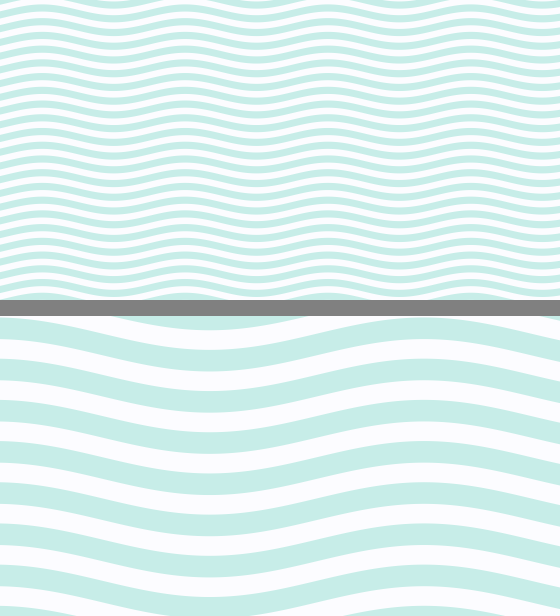
Top: the whole. Bottom: its middle third, enlarged.
This pattern is drawn by a Shadertoy shader. Its source:

```glsl
// Evenly spaced mint stripes on white, all bent by the same gentle sine wave.

#define WAVES_ACROSS 3.92    // wavelengths per canvas width
#define STRIPES_DOWN 21.85   // stripes per canvas height
#define CREST_X      0.0755  // first crest, fraction of width
#define FIRST_Y      0.0446  // mean centre of the first stripe, down from the top
#define AMPLITUDE    0.0180  // wave height, fraction of canvas height
#define STRIPE_FILL  0.525   // mint share of each repeat
#define MINT  vec3(0.78, 0.93, 0.91)
#define WHITE vec3(0.99, 0.99, 1.00)

const float TAU = 6.2831853;

// Vertical offset of the wave at x; crests are highest on the canvas.
float waveOffset(float x) {
    return AMPLITUDE * cos(TAU * WAVES_ACROSS * (x - CREST_X));
}

// Antialiased coverage of stripes centred on whole values of phase.
float stripeCoverage(float phase) {
    float distToCentre = abs(fract(phase + 0.5) - 0.5);
    float pixel = length(vec2(dFdx(phase), dFdy(phase)));
    return clamp(0.5 + (0.5 * STRIPE_FILL - distToCentre) / pixel, 0.0, 1.0);
}

void mainImage(out vec4 fragColor, in vec2 fragCoord) {
    vec2 uv = fragCoord / iResolution.xy;
    float depth = 1.0 - uv.y;

    // Straighten the wave, then count stripes from the top
    float phase = (depth + waveOffset(uv.x) - FIRST_Y) * STRIPES_DOWN;

    fragColor = vec4(mix(WHITE, MINT, stripeCoverage(phase)), 1.0);
}
```
